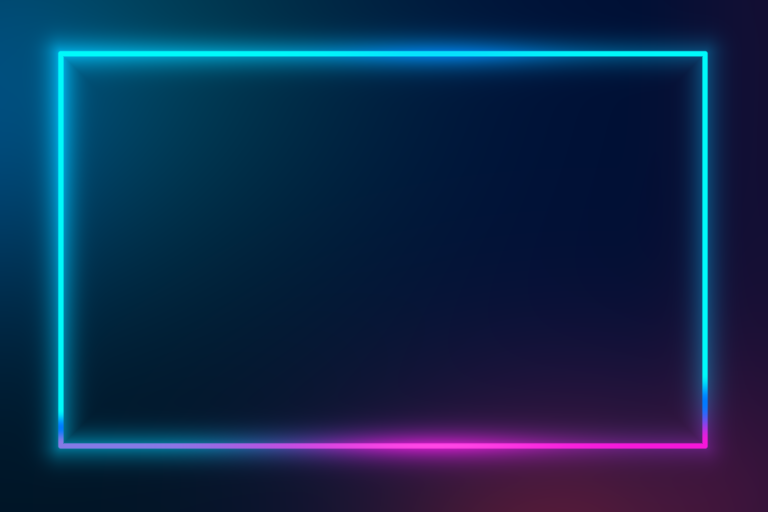
Write a WebGL 1 fragment shader that draws this background.

```glsl
precision highp float;

uniform vec2 u_resolution;

const vec2 CANVAS = vec2(1.5, 1.0);
const vec2 FRAME_MIN = vec2(0.119, 0.129);
const vec2 FRAME_MAX = vec2(1.377, 0.895);
const float LINE_HALF_WIDTH = 0.0052;

const vec3 CYAN = vec3(0.0, 0.98, 0.98);
const vec3 AZURE = vec3(0.0, 0.48, 1.0);
const vec3 VIOLET = vec3(0.52, 0.48, 0.9);
const vec3 MAGENTA = vec3(0.96, 0.09, 0.85);
const vec3 TEAL_GLOW = vec3(0.0, 0.52, 0.6);
const vec3 PURPLE_GLOW = vec3(0.36, 0.1, 0.5);

// Soft elliptical spot, 1 at its centre
float spot(vec2 p, vec2 center, vec2 radius) {
    vec2 q = (p - center) / radius;
    return exp(-dot(q, q));
}

// Signed distance to a box given by two corners
float boxDistance(vec2 p, vec2 low, vec2 high) {
    vec2 q = abs(p - 0.5 * (low + high)) - 0.5 * (high - low);
    return length(max(q, 0.0)) + min(max(q.x, q.y), 0.0);
}

// Thin streak with a wide horizontal falloff
float flare(vec2 p, vec2 center, float width, float height) {
    vec2 q = (p - center) / vec2(width, height);
    return exp(-q.x * q.x - abs(q.y));
}

// Dark navy with coloured light from the corners
vec3 backdrop(vec2 p) {
    vec3 color = mix(vec3(0.0, 0.075, 0.14), vec3(0.0, 0.055, 0.2),
                     smoothstep(0.1, 1.1, p.x));
    color += vec3(0.0, 0.16, 0.16) * spot(p, vec2(0.2, 0.92), vec2(0.6, 0.5));
    color += vec3(0.0, 0.1, 0.23) * spot(p, vec2(-0.08, 0.78), vec2(0.36, 0.42));
    color += vec3(0.07, 0.0, 0.0) * smoothstep(1.2, 1.5, p.x);
    color += vec3(0.22, 0.03, 0.05) * spot(p, vec2(1.15, 0.02), vec2(0.5, 0.3));
    color += vec3(0.12, 0.02, -0.03) * spot(p, vec2(1.06, -0.06), vec2(0.3, 0.16));
    return color;
}

// Cyan tube turning violet and magenta along the bottom
vec3 tubeColor(vec2 p) {
    float across = smoothstep(0.25, 0.85, p.x);
    vec3 lower = mix(VIOLET, MAGENTA, across);
    float fadeTop = mix(0.2, 0.27, across);
    float middle = mix(0.165, 0.215, across);
    vec3 color = mix(CYAN, AZURE, 1.0 - smoothstep(middle, fadeTop, p.y));
    return mix(color, lower, 1.0 - smoothstep(0.135, middle, p.y));
}

// Halo around the tube, purple at the lower right
vec3 halo(vec2 p, float dist) {
    float lower = 1.0 - smoothstep(0.12, 0.27, p.y);
    float purple = lower * smoothstep(0.3, 0.8, p.x);
    float strength = 0.5 * exp(-dist / 0.016)
                   + 0.3 * exp(-dist * dist / 0.0012);
    float fade = 1.0 - 0.35 * smoothstep(0.5, 1.3, p.x);
    return mix(TEAL_GLOW, PURPLE_GLOW, purple) * strength * fade;
}

void main() {
    vec2 p = gl_FragCoord.xy / u_resolution * CANVAS;
    float pixel = 1.0 / u_resolution.y;
    float dist = abs(boxDistance(p, FRAME_MIN, FRAME_MAX));

    vec3 color = backdrop(p);
    color += halo(p, dist);

    // Streaks on the top and bottom edges
    vec2 topCenter = vec2(0.87, FRAME_MAX.y);
    vec2 bottomCenter = vec2(0.85, FRAME_MIN.y);
    float topFlare = flare(p, topCenter, 0.2, 0.017);
    float bottomFlare = flare(p, bottomCenter, 0.22, 0.02);
    color = mix(color, AZURE, 0.8 * topFlare);
    color = mix(color, MAGENTA, 0.8 * bottomFlare);

    // Bright tube
    float line = 1.0 - smoothstep(LINE_HALF_WIDTH - pixel,
                                  LINE_HALF_WIDTH + pixel, dist);
    vec3 tube = tubeColor(p);
    tube = mix(tube, vec3(0.05, 0.8, 1.0), 0.6 * topFlare);
    tube += vec3(0.04, 0.2, 0.05) * bottomFlare;
    color = mix(color, tube, line);

    gl_FragColor = vec4(clamp(color, 0.0, 1.0), 1.0);
}
```
